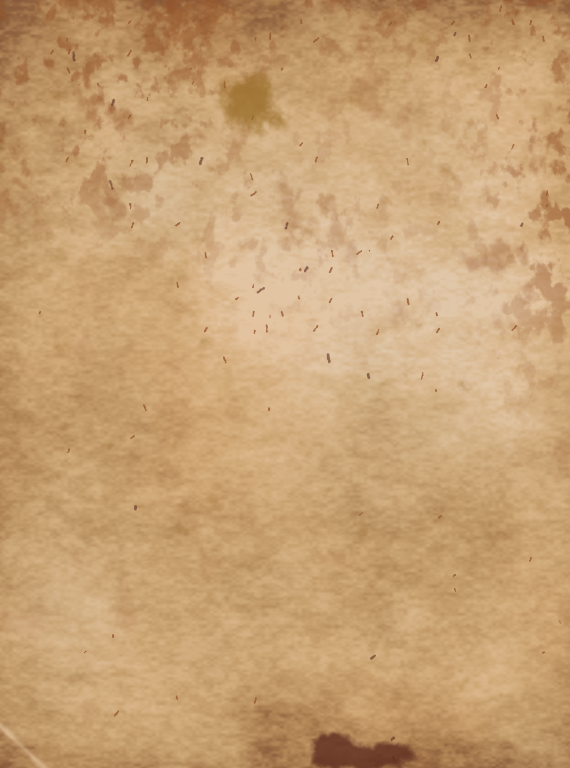
Give the GLSL for this texture, as a WebGL 1 fragment shader.

```glsl
precision highp float;
// Aged parchment: a tone field of glows, dark borders, clouds and paper grain
// is coloured through a tan ramp, then rust speckles, slanted flecks, stains
// and pale creases are layered on top.
uniform vec2 u_resolution;

const vec3 RUST = vec3(0.58, 0.33, 0.17);
const vec3 MAROON = vec3(0.36, 0.17, 0.12);
const vec3 OLIVE = vec3(0.60, 0.43, 0.16);
const vec3 PALE = vec3(0.89, 0.77, 0.62);

float hash(vec2 p) {
  vec3 q = fract(vec3(p.xyx) * 0.1031);
  q += dot(q, q.yzx + 33.33);
  return fract((q.x + q.y) * q.z);
}

float noise(vec2 p) {
  vec2 i = floor(p), f = fract(p);
  f = f * f * (3.0 - 2.0 * f);
  return mix(mix(hash(i), hash(i + vec2(1.0, 0.0)), f.x),
             mix(hash(i + vec2(0.0, 1.0)), hash(i + vec2(1.0)), f.x), f.y);
}

float fbm(vec2 p) {
  float sum = 0.0, weight = 0.5;
  for (int i = 0; i < 5; i++) {
    sum += weight * noise(p);
    p = mat2(1.6, 1.2, -1.2, 1.6) * p + 17.3;
    weight *= 0.5;
  }
  return sum / 0.97;
}

float blob(vec2 p, vec2 center, vec2 size) {
  vec2 d = (p - center) / size;
  return exp(-dot(d, d));
}

float segment(vec2 p, vec2 a, vec2 b) {
  vec2 ab = b - a;
  return length(p - a - ab * clamp(dot(p - a, ab) / dot(ab, ab), 0.0, 1.0));
}

// Tan ramp: tone 0 is dark brown, tone 5 is pale cream.
vec3 paperColor(float tone) {
  vec3 c = vec3(0.57, 0.39, 0.25);
  c = mix(c, vec3(0.68, 0.51, 0.33), clamp(tone, 0.0, 1.0));
  c = mix(c, vec3(0.75, 0.59, 0.40), clamp(tone - 1.0, 0.0, 1.0));
  c = mix(c, vec3(0.81, 0.66, 0.47), clamp(tone - 2.0, 0.0, 1.0));
  c = mix(c, vec3(0.85, 0.71, 0.54), clamp(tone - 3.0, 0.0, 1.0));
  c = mix(c, vec3(0.88, 0.76, 0.62), clamp(tone - 4.0, 0.0, 1.2));
  return c * (1.0 + 0.12 * clamp(tone, -2.0, 0.0));
}

// Short slanted strokes, at most one per cell.
float flecks(vec2 p, float cells, float density) {
  vec2 q = p * cells, id = floor(q);
  vec2 center = 0.35 + 0.3 * vec2(hash(id), hash(id + 41.0));
  float angle = mix(0.6, 2.0, hash(id + 7.0));
  vec2 reach = vec2(cos(angle), sin(angle)) * mix(0.04, 0.2, hash(id + 3.0));
  float d = segment(fract(q), center - reach, center + reach);
  d += 0.06 * (noise(q * 9.0) - 0.5);
  return (1.0 - smoothstep(0.02, 0.09, d)) * step(hash(id + 19.0), density);
}

// Light, broken fold line.
float crease(vec2 p, vec2 a, vec2 b, float width) {
  float d = segment(p, a, b) + 0.006 * (noise(p * 60.0) - 0.5);
  return (1.0 - smoothstep(0.0, width, d)) * (0.4 + 0.6 * noise(p * 45.0));
}

float paperTone(vec2 p, float aspect) {
  vec2 w = p + 0.06 * (vec2(fbm(p * 7.0), fbm(p * 7.0 + 30.0)) - 0.5);
  float tone = 3.1;
  tone += 1.5 * blob(w, vec2(0.37, 0.67), vec2(0.26, 0.23));
  tone += 1.3 * blob(w, vec2(aspect - 0.03, 0.60), vec2(0.11, 0.28));
  tone -= 0.7 * (1.0 - smoothstep(0.15, 0.5, w.y));
  tone -= 0.6 * blob(w, vec2(0.50, 0.46), vec2(0.16, 0.09));
  tone -= 2.6 * exp(-max(1.0 - w.y, 0.0) / 0.065);
  tone -= 1.6 * exp(-max(w.x, 0.0) / 0.055);
  tone -= 1.5 * exp(-max(w.y, 0.0) / 0.05);
  tone -= 0.7 * exp(-max(aspect - w.x, 0.0) / 0.025);
  tone += 4.2 * (fbm(p * vec2(5.0, 6.5) + 11.0) - 0.5);
  tone += 1.7 * (fbm(p * vec2(26.0, 42.0)) - 0.5);
  tone += 1.0 * (noise(p * vec2(95.0, 190.0)) - 0.5);
  return tone + 0.7 * (noise(p * vec2(210.0, 300.0) + 5.0) - 0.5);
}

void main() {
  vec2 p = gl_FragCoord.xy / u_resolution.y;
  float aspect = u_resolution.x / u_resolution.y;
  vec3 color = paperColor(paperTone(p, aspect));

  // Soft warm and greyish discoloration
  float tint = fbm(p * 4.0 + 60.0) - 0.5;
  color *= 1.0 + tint * vec3(0.03, -0.05, -0.16);

  // Rust speckles, densest in the upper corners and along the top
  float worn = blob(p, vec2(0.10, 0.87), vec2(0.19, 0.15))
    + blob(p, vec2(aspect, 0.76), vec2(0.11, 0.24))
    + 0.8 * smoothstep(0.86, 1.0, p.y) + 0.4 * blob(p, vec2(0.40, 0.72), vec2(0.17, 0.13));
  float spots = fbm(p * vec2(62.0, 50.0) + 80.0) + 0.35 * (fbm(p * 12.0 + 8.0) - 0.5);
  color = mix(color, RUST, 0.55 * min(worn, 1.0) * smoothstep(0.53, 0.72, spots));
  float patches = smoothstep(0.66, 0.80, fbm(p * vec2(19.0, 15.0) + 140.0));
  color = mix(color, RUST, 0.55 * patches * (0.25 + 0.75 * min(worn, 1.0)));

  // Slanted flecks gathered around the centre
  float gather = 0.015 + 0.5 * blob(p, vec2(0.38, 0.62), vec2(0.08, 0.06)) + 0.12 * min(worn, 1.0);
  color = mix(color, RUST, 0.75 * flecks(p, 50.0, gather));
  color = mix(color, MAROON, 0.6 * flecks(p + 0.31, 36.0, 0.3 * gather));

  // Olive and maroon stains with ragged edges
  float ragged = fbm(p * 38.0 + 20.0);
  float olive = blob(p, vec2(0.325, 0.863), vec2(0.035, 0.04));
  color = mix(color, OLIVE, 0.75 * smoothstep(0.5, 0.95, olive + ragged - 0.2));
  float spill = blob(p, vec2(0.425, 0.03), vec2(0.03, 0.028)) + blob(p, vec2(0.50, 0.015), vec2(0.08, 0.026));
  color = mix(color, MAROON, 0.8 * smoothstep(0.65, 1.0, spill + 0.9 * (ragged - 0.4)));

  // Creases in the lower left corner
  float fold = crease(p, vec2(0.0, 0.055), vec2(0.058, 0.0), 0.008)
    + 0.5 * crease(p, vec2(0.013, 0.193), vec2(0.08, 0.16), 0.012);
  color = mix(color, PALE, 0.8 * min(fold, 1.0));
  gl_FragColor = vec4(clamp(color, 0.0, 1.0), 1.0);
}
```
